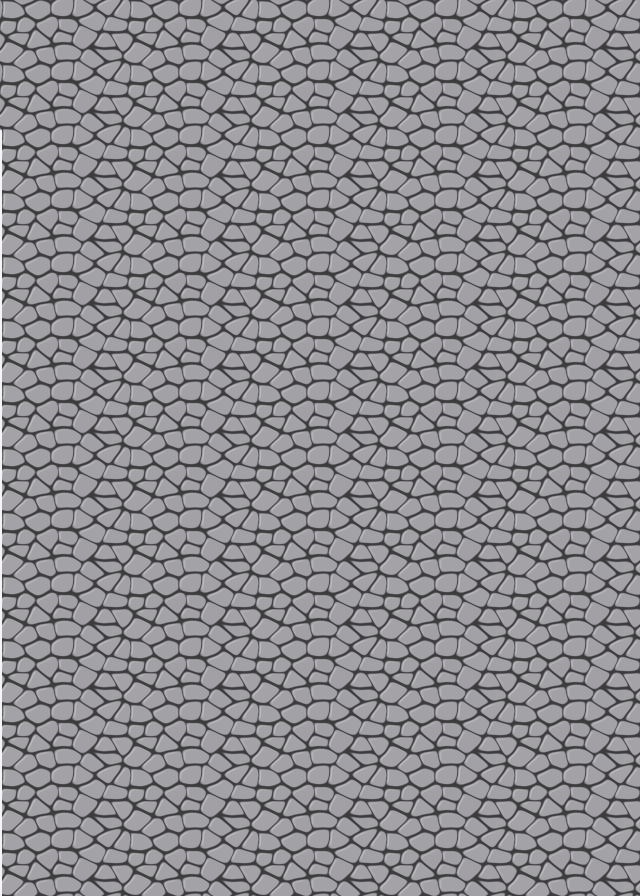
Write a WebGL 1 fragment shader that draws this texture.

```glsl
precision highp float;
// Repeating wall of small flat rounded grey stones in rough courses with dark joints.

uniform vec2 u_resolution;

// Layout, in units of the canvas height
const vec2 TILE_CELLS = vec2(6.0, 4.0);            // stones per repeat
const vec2 CELL_SIZE = vec2(1.0 / 42.0, 1.0 / 56.0);
const vec2 FLATTEN = vec2(1.0, 1.25);              // metric that makes stones wide
const float JITTER = 0.64;
const float WARP = 0.0007;
const float BED_JOINT = 0.00125;                   // half width of level joints
const float HEAD_JOINT = 0.00025;                  // half width of upright joints
const float JOINT_VARIATION = 0.55;
const float CORNER_ROUNDING = 0.0013;
const float RIM_DEPTH = 0.0017;
const float RIM_WIDTH = 0.0013;
const float EDGE_SOFTNESS = 0.85;                  // in pixels, for smoothing only

// Colours
const vec3 STONE_COLOR = vec3(0.638, 0.632, 0.650);
const vec3 JOINT_COLOR = vec3(0.235, 0.235, 0.238);
const vec3 MARGIN_COLOR = vec3(0.96);
const float RIM_BRIGHTNESS = 0.10;
const float TONE_VARIATION = 0.01;
const vec2 LIGHT_DIRECTION = vec2(-0.9, 0.44);

// Pale strip along the left side
const float MARGIN_WIDTH = 0.0022;
const float MARGIN_TOP = 0.855;

float hash(vec2 p) {
  vec3 q = fract(vec3(p.xyx) * 0.1031);
  q += dot(q, q.yzx + 33.33);
  return fract((q.x + q.y) * q.z);
}

vec2 wrapCell(vec2 cell) {
  return mod(cell, TILE_CELLS);
}

// Centre of a stone: staggered rows, jittered, repeating with the tile
vec2 stoneCenter(vec2 cell) {
  vec2 id = wrapCell(cell);
  vec2 offset = vec2(hash(id + 3.7), hash(id + 41.3)) - 0.5;
  float stagger = 0.5 * mod(id.y, 2.0) - 0.25;
  return (cell + 0.5 + vec2(stagger, 0.0) + JITTER * offset) * CELL_SIZE;
}

vec2 nearestCell(vec2 p) {
  vec2 base = floor(p / CELL_SIZE);
  vec2 best = base;
  float bestDistance = 1e3;
  for (int j = -2; j <= 2; j++) {
    for (int i = -2; i <= 2; i++) {
      vec2 cell = base + vec2(float(i), float(j));
      float d = length((p - stoneCenter(cell)) * FLATTEN);
      if (d < bestDistance) {
        bestDistance = d;
        best = cell;
      }
    }
  }
  return best;
}

// Rounded inner distance to the stone's edge (x) and outward normal (yz)
vec3 stoneEdge(vec2 p, vec2 cell) {
  vec2 center = stoneCenter(cell);
  float total = 0.0;
  vec2 normal = vec2(0.0);
  for (int j = -2; j <= 2; j++) {
    for (int i = -2; i <= 2; i++) {
      if (i == 0 && j == 0) continue;
      vec2 other = cell + vec2(float(i), float(j));
      vec2 otherCenter = stoneCenter(other);
      vec2 outward = normalize((otherCenter - center) * FLATTEN * FLATTEN);
      float pairNoise = hash(wrapCell(cell) + wrapCell(other) + 17.0);
      float joint = mix(HEAD_JOINT, BED_JOINT, abs(outward.y));
      joint *= 1.0 + JOINT_VARIATION * (2.0 * pairNoise - 1.0);
      float d = dot(0.5 * (center + otherCenter) - p, outward) - joint;
      float weight = exp(-d / CORNER_ROUNDING);
      total += weight;
      normal += weight * outward;
    }
  }
  return vec3(-log(total) * CORNER_ROUNDING, normal / total);
}

void main() {
  vec2 p = gl_FragCoord.xy / u_resolution.y;
  float pixel = 1.0 / u_resolution.y;

  // Gentle bend of the joints, repeating with the tile
  vec2 phase = 6.28318 * p / (TILE_CELLS * CELL_SIZE);
  vec2 bent = p + WARP * sin(phase.yx * vec2(3.0, 5.0) + phase * vec2(2.0, 1.0));

  vec2 cell = nearestCell(bent);
  vec3 edge = stoneEdge(bent, cell);
  float soft = EDGE_SOFTNESS * max(pixel, 1.0 / 900.0);
  float stone = smoothstep(-soft, soft, edge.x);

  // Stone face with a thin highlight on the lit side
  float tone = TONE_VARIATION * (hash(wrapCell(cell) + 71.0) - 0.5);
  float lit = smoothstep(0.3, 0.95, dot(edge.yz, LIGHT_DIRECTION));
  float rim = 1.0 - smoothstep(0.0, RIM_WIDTH, abs(edge.x - RIM_DEPTH));
  vec3 face = STONE_COLOR + tone + RIM_BRIGHTNESS * lit * rim;
  vec3 color = mix(JOINT_COLOR, face, stone);

  // Pale margin
  float margin = 1.0 - smoothstep(-0.5 * pixel, 0.5 * pixel, p.x - MARGIN_WIDTH);
  margin *= 1.0 - smoothstep(-pixel, pixel, p.y - MARGIN_TOP);
  color = mix(color, MARGIN_COLOR, margin);

  gl_FragColor = vec4(color, 1.0);
}
```
